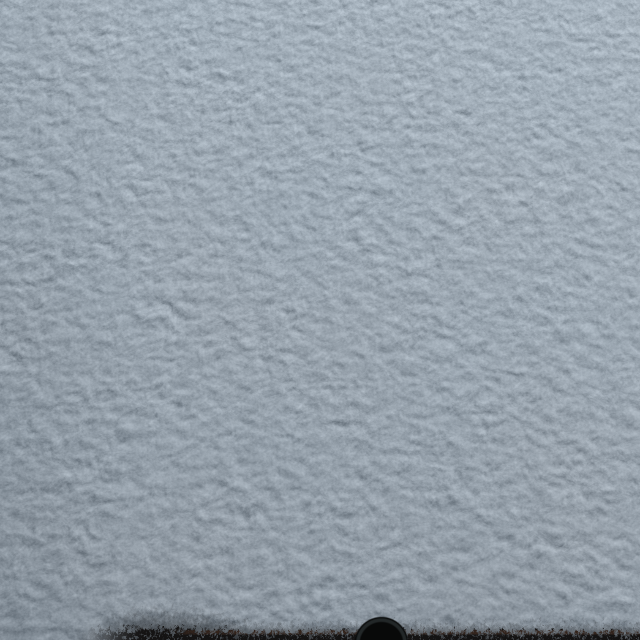
Give the GLSL for this texture, as a WebGL 2 fragment shader.

```glsl
#version 300 es
precision highp float;
// A bank of fresh snow in cool overcast light, above a dark wooden ledge.
// Stretched gradient noise gives the relief, lit by its slope toward the top;
// a ragged thaw edge, a ledge and a round dark cap close the lower rim.

uniform vec2 u_resolution;
out vec4 outColor;

const vec3 SNOW = vec3(0.599, 0.642, 0.682);
const vec3 COOL_TINT = vec3(-0.010, 0.002, 0.008);
const vec3 SOIL = vec3(0.08, 0.075, 0.075);
const vec3 WOOD = vec3(0.20, 0.14, 0.11);
const vec3 RIM = vec3(0.24, 0.27, 0.28);
const vec3 CAP = vec3(0.03, 0.035, 0.035);

const vec2 LUMP_FREQ = vec2(29.0, 42.0);   // lumps per canvas, wider than tall
const float PERSPECTIVE = 0.5;             // lumps shrink toward the top
const float LEAN = 0.06;                   // lumps fall slightly to the right
const vec2 LIGHT_STEP = vec2(0.10, 0.36);  // slope sample offset, in lumps
const float ROUGHNESS = 0.6;               // weight of each finer octave
const float RELIEF = 0.118;
const float MOTTLE = 0.034;                // soft patches, free of direction
const float GRAIN_FREQ = 235.0;
const float GRAIN = 0.052;
const float PIT_DEPTH = 0.06;
const vec2 FALLOFF = vec2(0.025, 0.09);    // brightness gain across and up
const float EDGE_HEIGHT = 0.012;
const float LEDGE_START = 0.17;
const vec2 CAP_CENTER = vec2(0.596, -0.006);
const float CAP_RADIUS = 0.042;

// Integer hash of a lattice cell, as two values in -1..1
vec2 hash2(vec2 cell) {
    uvec2 v = uvec2(ivec2(cell)) * 1664525u + 1013904223u;
    v.x += v.y * 1664525u;
    v.y += v.x * 1664525u;
    v ^= v >> 16u;
    v.x += v.y * 1664525u;
    v.y += v.x * 1664525u;
    v ^= v >> 16u;
    return vec2(v & 65535u) / 32767.5 - 1.0;
}

float corner(vec2 cell, vec2 f, vec2 o) {
    return dot(hash2(cell + o), f - o);
}

float gradientNoise(vec2 p) {
    vec2 cell = floor(p), f = p - cell;
    vec2 u = f * f * f * (f * (f * 6.0 - 15.0) + 10.0);
    float low = mix(corner(cell, f, vec2(0, 0)), corner(cell, f, vec2(1, 0)), u.x);
    float high = mix(corner(cell, f, vec2(0, 1)), corner(cell, f, vec2(1, 1)), u.x);
    return mix(low, high, u.y);
}

float fbm(vec2 p) {
    const mat2 TURN = mat2(1.92, 0.56, -0.56, 1.92);
    float sum = 0.0, amp = 1.0;
    for (int i = 0; i < 5; i++) {
        sum += amp * gradientNoise(p);
        p = TURN * p + 17.3;
        amp *= ROUGHNESS;
    }
    return sum;
}

// Slope lighting of the lumps, with deeper hollows than crests
float relief(vec2 p) {
    float depth = 1.0 + PERSPECTIVE * p.y;
    vec2 q = vec2((p.x - 0.5) * depth, p.y * (1.0 + 0.5 * PERSPECTIVE * p.y)) * LUMP_FREQ;
    q.y += LEAN * q.x;
    q += 0.4 * vec2(gradientNoise(q * 0.6 + 40.0), gradientNoise(q * 0.6 + 90.0));
    float slope = fbm(q) - fbm(q + LIGHT_STEP);
    float strength = 0.9 + 0.3 * smoothstep(-0.4, 0.4, gradientNoise(q * 0.2 + 7.0));
    float shade = strength * (slope - 0.25 * slope * slope + 0.02);
    return RELIEF * shade + MOTTLE * fbm(q * 0.9 + 150.0);
}

vec3 snowColor(vec2 p) {
    float grain = gradientNoise(p * GRAIN_FREQ) + 0.6 * gradientNoise(p * GRAIN_FREQ * 0.47 + 5.0);
    float pits = smoothstep(0.15, 0.6, gradientNoise(p * vec2(68.0, 84.0) + 12.0));
    float tone = dot(p - 0.5, FALLOFF);
    tone -= 0.03 * (1.0 - smoothstep(0.0, 0.25, p.x)) * (1.0 - 0.4 * p.y);
    tone -= 0.02 * (1.0 - smoothstep(0.0, 0.1, p.y));
    tone += relief(p) + GRAIN * grain;
    tone -= PIT_DEPTH * pits * smoothstep(0.4, 1.0, p.y);
    float tint = 0.4 * gradientNoise(p * 5.0 + 60.0) + 0.7 * (p.y - 0.4);
    return SNOW + tone + COOL_TINT * tint;
}

void main() {
    vec2 p = gl_FragCoord.xy / u_resolution;
    float pixel = 1.0 / u_resolution.y;
    vec3 color = snowColor(p);

    // Thinning, speckled grey snow above the ledge, heaviest at its left end
    float along = smoothstep(LEDGE_START - 0.06, LEDGE_START + 0.06, p.x);
    float leftEnd = along * (1.0 - smoothstep(0.26, 0.42, p.x));
    float speckle = fbm(p * vec2(150.0, 110.0));
    float thin = 1.0 - smoothstep(0.008, 0.032 + 0.03 * leftEnd, p.y + 0.02 * speckle);
    color *= 1.0 - along * thin * (0.26 + 0.12 * leftEnd);

    // Ragged thaw edge with dark soil and a streak of bare wood
    float edge = EDGE_HEIGHT + 0.005 * leftEnd + 0.005 * fbm(vec2(p.x * 30.0, 3.0));
    float bare = along * smoothstep(-0.006, 0.006, edge - p.y + 0.016 * speckle);
    float streak = 1.0 - smoothstep(0.002, 0.005, abs(p.y - 0.012));
    streak *= smoothstep(0.25, 0.31, p.x) * smoothstep(-0.5, 0.3, speckle);
    vec3 ground = mix(SOIL, WOOD, streak);
    float crumbs = smoothstep(0.0, 0.4, fbm(p * vec2(150.0, 130.0) + 80.0));
    ground = mix(ground, color * 0.9, crumbs * (0.6 + 0.3 * leftEnd));
    color = mix(color, ground, bare);

    // Round cap with a dim rim
    float d = length(p - CAP_CENTER) - CAP_RADIUS;
    float rim = 1.0 - smoothstep(0.001, 0.003 + pixel, abs(d + 0.005));
    vec3 cap = mix(CAP, RIM, rim * 0.5);
    color = mix(color, cap, 1.0 - smoothstep(-pixel, pixel, d));

    outColor = vec4(clamp(color, 0.0, 1.0), 1.0);
}
```
